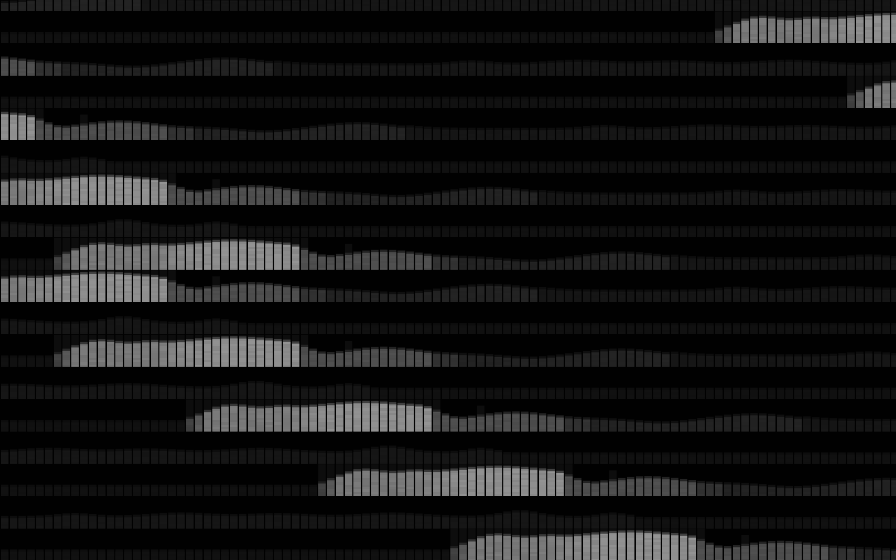
A WebGL 2 fragment shader for this background:

```glsl
#version 300 es
precision highp float;

uniform vec2 u_resolution;
out vec4 outColor;

const float COLUMNS = 101.63;      // bars across the canvas
const float ROWS = 17.316;         // rows down the canvas
const float ROW_ADVANCE = 120.0;   // bars of signal consumed by each row
const float PERIOD = 255.0;        // bars before the signal repeats
const float BAR_WIDTH = 0.86;
const float BACKGROUND = 0.004;
const float GHOST_TONE = 0.05;

float hash(vec2 p) {
    p = fract(p * vec2(0.1031, 0.1137));
    p += dot(p, p.yx + 33.33);
    return fract((p.x + p.y) * p.x * 7.31);
}

float bump(float n, float center, float width) {
    float d = (n - center) / width;
    return exp(-d * d);
}

float before(float n, float limit) {
    return 1.0 - step(limit, n);
}

// Coverage of the span from a to b, softened by one pixel
float span(float x, float a, float b, float pixel) {
    return clamp((x - a) / pixel + 0.5, 0.0, 1.0)
         * clamp((b - x) / pixel + 0.5, 0.0, 1.0);
}

// Bar height as a fraction of the row
float barHeight(float n) {
    float h = 9.0 + before(n, 156.0) * step(70.0, n);
    // Loud passage
    h += 11.5 * smoothstep(-2.0, 4.0, n) * (1.0 - smoothstep(26.0, 31.0, n));
    h += 2.5 * bump(n, 5.0, 2.0) + 1.5 * bump(n, 10.5, 1.5);
    h += 5.0 * bump(n, 20.0, 6.0);
    // Decaying swells
    h += 7.5 * bump(n, 37.0, 6.0) + 1.5 * bump(n, 47.0, 4.0);
    h += 6.0 * bump(n, 64.0, 6.0) - 1.5 * bump(n, 54.0, 3.5);
    // Quiet ripples
    h += 2.5 * bump(n, 92.0, 3.0) + 3.0 * bump(n, 104.0, 5.0);
    h += 2.5 * bump(n, 115.0, 5.0) + 3.0 * bump(n, 128.0, 5.0);
    h += 5.0 * bump(n, 142.5, 3.0) + 3.0 * bump(n, 153.0, 2.0);
    return h / 27.8;
}

// Grey level steps down along the signal
float barTone(float n) {
    float loud = mix(0.47, 0.555, smoothstep(8.0, 18.0, n));
    loud *= mix(0.5, 1.0, smoothstep(-0.5, 2.5, n));
    float tone = 0.065 + 0.02 * before(n, 156.0) + 0.05 * before(n, 70.0);
    tone += 0.06 * before(n, 46.0) + 0.11 * before(n, 43.0);
    return mix(tone, loud, before(n, 28.0));
}

void main() {
    vec2 uv = gl_FragCoord.xy / u_resolution;
    vec2 grid = vec2(uv.x * COLUMNS - 0.086, (1.0 - uv.y) * ROWS + 0.657);
    vec2 pixel = vec2(COLUMNS, ROWS) / u_resolution;
    vec2 cell = floor(grid);
    float across = fract(grid.x);
    float up = 1.0 - fract(grid.y);

    // The stack of rows steps back by three at its seam
    float row = cell.y - 3.0 * step(9.0, cell.y);
    float n = mod(cell.x - 6.0 + ROW_ADVANCE * (row - 8.0), PERIOD);

    float height = barHeight(n);
    float tone = barTone(n);
    float column = span(across, 0.0, BAR_WIDTH, pixel.x);

    // Faint bars behind the loud passage, and one stray peak
    float ghostHeight = before(n, 29.0) * 0.99;
    ghostHeight += step(33.0, n) * before(n, 34.0) * 0.8;
    float ghost = span(up, 0.0, ghostHeight, pixel.y) * step(0.01, ghostHeight);

    // Solid bar with a dim cap and slight horizontal wear
    float body = span(up, 0.0, height - 0.04, pixel.y);
    float cap = span(up, 0.0, height + 0.03, pixel.y);
    float wear = 0.94 + 0.1 * hash(vec2(n, floor(up * 14.0)));

    float grey = mix(BACKGROUND, GHOST_TONE, ghost * column);
    grey = mix(grey, max(tone * 0.45, GHOST_TONE), cap * column);
    grey = mix(grey, tone * wear, body * column);
    outColor = vec4(vec3(grey), 1.0);
}
```
